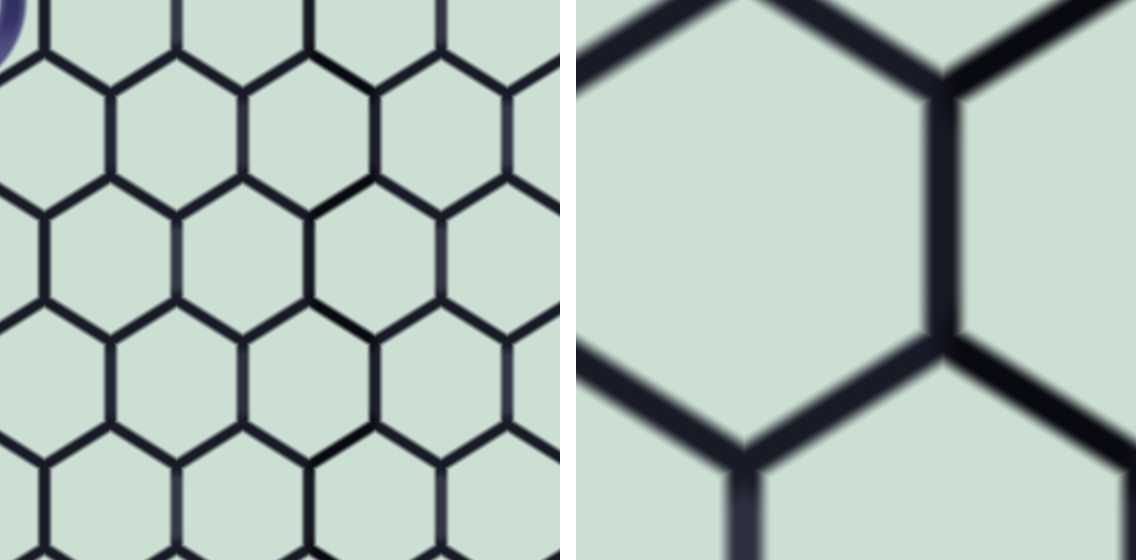
Left: the whole. Right: its middle third, enlarged.
A WebGL 2 fragment shader for this pattern:

```glsl
#version 300 es
precision highp float;
// Honeycomb of soft dark lines on pale green, with a violet brush mark in one corner.

uniform vec2 u_resolution;
out vec4 outColor;

// Lattice, in canvas units
const float PITCH = 0.2361;                // hexagon width
const float ROW = 0.2214;                  // distance between rows
const vec2 CELL_CENTER = vec2(0.3155, 0.759);

// Lines
const float UPRIGHT_HALF = 0.0107;
const float SLANT_HALF = 0.0101;
const float FEATHER = 0.0060;
const float FADE_PERIOD = 4.3;             // in half pitches
const float FADE_PEAK = 2.2;
const float DARK_BAND_X = 0.611;
const float DARK_BAND_HALF = 0.065;

// Corner mark
const vec2 MARK_CENTER = vec2(-0.1237, 1.0);
const float MARK_RADIUS = 0.147;
const float MARK_HALF = 0.0234;

// Colours
const vec3 PAPER = vec3(0.798, 0.875, 0.825);
const vec3 INK = vec3(0.095, 0.100, 0.150);
const vec3 INK_DEEP = vec3(0.035, 0.035, 0.065);
const vec3 INK_FADED = vec3(0.235, 0.245, 0.310);
const vec3 VIOLET = vec3(0.200, 0.190, 0.390);
const vec3 VIOLET_PALE = vec3(0.330, 0.330, 0.510);

// Distances from inside a hexagon to its upright (x) and slanted (y) sides.
vec2 sideDistances(vec2 p) {
    vec2 period = vec2(PITCH, 2.0 * ROW);
    vec2 q = abs(p - period * round(p / period));
    vec2 normal = normalize(vec2(ROW / 3.0, PITCH * 0.5));
    float slant = dot(vec2(0.0, ROW * 2.0 / 3.0) - q, normal);
    return vec2(PITCH * 0.5 - q.x, slant);
}

float stroke(float distanceToLine, float halfWidth, float feather) {
    return 1.0 - smoothstep(halfWidth - feather, halfWidth + feather, distanceToLine);
}

void main() {
    vec2 uv = gl_FragCoord.xy / u_resolution;
    float feather = max(FEATHER, 1.0 / min(u_resolution.x, u_resolution.y));

    // Two interleaved grids; the containing cell has the larger inner distance
    vec2 p = uv - CELL_CENTER;
    vec2 even = sideDistances(p);
    vec2 odd = sideDistances(p - vec2(PITCH * 0.5, ROW));
    vec2 sides = min(even.x, even.y) > min(odd.x, odd.y) ? even : odd;

    // Violet arc, darkest toward the top
    float arc = abs(length(uv - MARK_CENTER) - MARK_RADIUS);
    vec3 markColor = mix(VIOLET_PALE, VIOLET, smoothstep(0.89, 0.98, uv.y));
    markColor = mix(markColor, VIOLET_PALE, smoothstep(0.3, 1.0, arc / MARK_HALF));
    vec3 color = mix(PAPER, markColor, stroke(arc, MARK_HALF, feather));

    // Uprights fade column by column, while joints stay dark
    float halfPitch = PITCH * 0.5;
    float column = round((p.x + 2.0 * halfPitch) / halfPitch);
    float fade = 0.5 + 0.5 * cos(6.28319 * (column - FADE_PEAK) / FADE_PERIOD);
    float upright = smoothstep(0.002, 0.022, sides.y - sides.x);
    vec3 ink = mix(INK, INK_FADED, 0.85 * fade * upright);

    // Deeper ink in one band of slanted sides
    float band = 1.0 - smoothstep(0.7, 1.1, abs(uv.x - DARK_BAND_X) / DARK_BAND_HALF);
    ink = mix(ink, INK_DEEP, band * (1.0 - 0.7 * upright));

    float line = max(stroke(sides.x, UPRIGHT_HALF, feather),
                     stroke(sides.y, SLANT_HALF, feather));
    outColor = vec4(mix(color, ink, line), 1.0);
}
```
